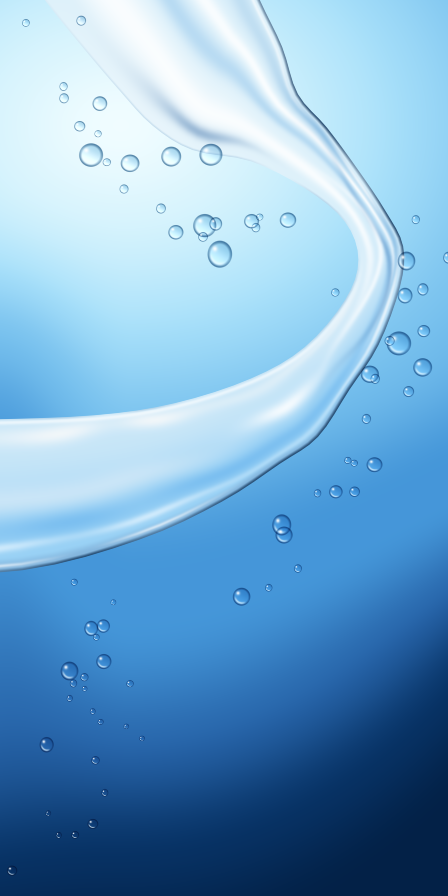
A WebGL 2 fragment shader for this background:

```glsl
#version 300 es
precision highp float;
// A ribbon of clear water sweeps round a bend over a blue glow, with bubbles.
// The ribbon lies between two smooth curves; its folds follow the flow
// coordinates (u along, v across). Bubbles are scattered along three arcs.
uniform vec2 u_resolution;
out vec4 outColor;

// Control points of both ribbon edges, from the top to the lower left.
const vec2 INNER[17] = vec2[](
  vec2(.03, 2.1), vec2(.1, 2.), vec2(.18, 1.9), vec2(.265, 1.8), vec2(.34, 1.72),
  vec2(.43, 1.665), vec2(.56, 1.64), vec2(.68, 1.58), vec2(.77, 1.505), vec2(.8, 1.42),
  vec2(.77, 1.33), vec2(.68, 1.225), vec2(.56, 1.155), vec2(.39, 1.1), vec2(.21, 1.073),
  vec2(-.05, 1.063), vec2(-.3, 1.06));
const vec2 OUTER[17] = vec2[](
  vec2(.53, 2.12), vec2(.58, 2.), vec2(.63, 1.895), vec2(.665, 1.79), vec2(.73, 1.715),
  vec2(.8, 1.62), vec2(.86, 1.53), vec2(.9, 1.45), vec2(.893, 1.36), vec2(.845, 1.23),
  vec2(.78, 1.13), vec2(.71, 1.025), vec2(.625, .965), vec2(.495, .88), vec2(.31, .795),
  vec2(.05, .727), vec2(-.3, .71));

float hash(float n) { return fract(sin(n * 12.9898) * 43758.5453); }
float band(float x, float center, float width) {
  float d = (x - center) / width;
  return exp(-d * d);
}

vec2 spline(vec2 a, vec2 b, vec2 c, vec2 d, float t) {
  return b + .5 * t * (c - a + t * (2. * a - 5. * b + 4. * c - d + t * (3. * (b - c) + d - a)));
}

// Signed distance to a curve, positive on its left.
float curveDistance(vec2 p, vec2 c[17]) {
  float best = 1e3, side = 1.;
  for (int i = 0; i < 16; i++) {
    vec2 a = c[i];
    for (int k = 1; k <= 4; k++) {
      vec2 b = spline(c[max(i - 1, 0)], c[i], c[i + 1], c[min(i + 2, 16)], float(k) / 4.);
      vec2 e = b - a, w = p - a;
      float d = length(w - e * clamp(dot(w, e) / dot(e, e), 0., 1.));
      if (d < best) {
        best = d;
        side = sign(e.x * w.y - e.y * w.x);
      }
      a = b;
    }
  }
  return best * side;
}

// Radial glow at the upper left, falling to navy at the lower right.
vec3 backdrop(vec2 p) {
  vec2 q = p - vec2(.27, 1.72);
  float t = length(q * vec2(.75, 1.));
  t += .45 * q.x * abs(q.x) * smoothstep(1.2, .5, p.y);
  t += .22 * smoothstep(.3, 0., p.x) * smoothstep(1.6, 1.1, p.y) * smoothstep(.1, .9, p.y);
  vec3 c = mix(vec3(.94, .99, 1.), vec3(.83, .95, .99), smoothstep(0., .28, t));
  c = mix(c, vec3(.66, .88, .98), smoothstep(.2, .5, t));
  c = mix(c, vec3(.46, .75, .93), smoothstep(.4, .73, t));
  c = mix(c, vec3(.27, .59, .85), smoothstep(.66, 1., t));
  c = mix(c, vec3(.15, .39, .66), smoothstep(1.1, 1.44, t));
  c = mix(c, vec3(.03, .2, .4), smoothstep(1.36, 1.64, t));
  return mix(c, vec3(.01, .13, .28), smoothstep(1.58, 1.85, t));
}

vec3 ribbon(vec3 behind, float u, float v, float fromInner, float fromOuter) {
  float lower = smoothstep(.48, .7, u);
  float w = v + .03 * sin(u * 15.) + .012 * sin(u * 47. + v * 6.);
  float gleam = .5 + .5 * sin(u * 31. + v * 4. + 2. * sin(u * 13.));
  // Upper sheet: pale and clear, with soft slanted folds.
  vec3 top = mix(behind, vec3(.9, .95, .98), .75);
  top = mix(top, vec3(.48, .63, .78), .75 * band(w, .14, .05) * band(u, .27, .07));
  top = mix(top, vec3(1.), .8 * band(w, .3, .1));
  top = mix(top, vec3(.62, .8, .93), .6 * band(w, .54 + .4 * (u - .2), .06));
  top = mix(top, vec3(1.), .8 * band(w, .68 + .3 * (u - .2), .04));
  top = mix(top, vec3(.48, .7, .87), .7 * band(w, .86, .06) * (.4 + .6 * gleam));
  // Lower sheet: pale blue with glossy patches, a blue trough and a lip.
  vec3 low = mix(vec3(.78, .9, .97), vec3(.6, .82, .96), smoothstep(.2, .8, v));
  low = mix(low, vec3(.98), .8 * band(w, .12, .07) * (.45 + .55 * gleam));
  low = mix(low, vec3(1.), .85 * band(w, .45, .1) * band(u, .73, .05));
  low = mix(low, vec3(.9, .94, .97), .5 * band(w, .56, .1) * smoothstep(.75, .95, u));
  low = mix(low, vec3(.42, .71, .93), .65 * band(w, .76, .08) * (.5 + .5 * gleam));
  low = mix(low, vec3(.9, .96, 1.), .7 * band(w, .87, .03) * (1. - .6 * gleam));
  low = mix(low, vec3(.45, .63, .8), .55 * smoothstep(.9, .97, v));
  vec3 c = mix(top, low, lower);
  // Narrow folds gather in the bend.
  float bend = band(u, .54, .1);
  c = mix(c, vec3(.38, .6, .8), .55 * bend * band(w, .68 + .1 * sin(u * 35.), .06));
  c = mix(c, vec3(1.), .7 * bend * band(w, .45 + .12 * sin(u * 28.), .06));
  // Fine refraction lines at both borders, broken along the flow.
  c = mix(c, vec3(1.), .6 * band(fromOuter, .014, .004) * (1. - gleam));
  c = mix(c, vec3(.13, .28, .43), (.5 + .4 * gleam) * smoothstep(.009, .001, fromOuter));
  c = mix(c, vec3(1.), .6 * band(fromInner, .008, .005) * lower);
  return mix(c, vec3(.5, .68, .82), .35 * gleam * smoothstep(.006, 0., fromInner));
}

// Clear drop: the rim is dark on one side, with a bright crescent opposite.
vec3 bubble(vec3 c, vec2 n, float soft) {
  float d = length(n), mask = smoothstep(1. + soft, 1. - soft, d);
  float tilt = dot(n, vec2(.45, .89));
  vec3 body = c * mix(vec3(1.06), vec3(.74, .87, .94), smoothstep(-.7, .8, tilt));
  float rim = smoothstep(.68, .95, d);
  body = mix(body, c * vec3(.3, .48, .62), rim * (.5 + .4 * abs(tilt)));
  body = mix(body, vec3(.93, .98, 1.), .65 * band(d, .7, .13) * smoothstep(.2, .7, -tilt));
  body = mix(body, vec3(1.), .9 * band(length(n - vec2(-.4, .4)), 0., .2));
  return mix(c, body, mask);
}

void main() {
  vec2 p = gl_FragCoord.xy / u_resolution * vec2(1., 2.);
  float pixel = 2. / u_resolution.y;
  vec3 color = backdrop(p);
  float fromInner = curveDistance(p, INNER), fromOuter = -curveDistance(p, OUTER);
  float v = clamp(fromInner / max(fromInner + fromOuter, 1e-4), 0., 1.);
  float u = .55 - .22 * atan(p.y - 1.4, p.x - .35);
  vec3 water = ribbon(color, u, v, fromInner, fromOuter);
  color = mix(color, water, smoothstep(-.6 * pixel, .6 * pixel, min(fromInner, fromOuter)));

  // Bubbles: three quadratic arcs with jittered positions and sizes.
  for (int i = 0; i < 72; i++) {
    float id = float(i), t = (floor(id / 3.) + hash(id)) / 24.;
    int arc = i % 3;
    vec2 a = arc == 0 ? vec2(.1, 1.9) : arc == 1 ? vec2(.95, 1.5) : vec2(.22, .65);
    vec2 b = arc == 0 ? vec2(.3, 1.52) : arc == 1 ? vec2(.9, 1.05) : vec2(.34, .4);
    vec2 e = arc == 0 ? vec2(.7, 1.4) : arc == 1 ? vec2(.57, .7) : vec2(.03, .12);
    vec2 jitter = vec2(hash(id + 71.), hash(id + 143.)) - .5;
    vec2 center = mix(mix(a, b, t), mix(b, e, t), t) + jitter * (arc == 1 ? .13 : .2);
    float size = hash(id + 211.);
    float radius = (.008 + .02 * size * size) * (arc == 2 ? .75 : 1.);
    vec2 n = (p - center) / radius * vec2(1., 1.1 - .2 * hash(id + 307.));
    color = bubble(color, n, .7 * pixel / radius);
  }
  outColor = vec4(clamp(color, 0., 1.), 1.);
}
```
